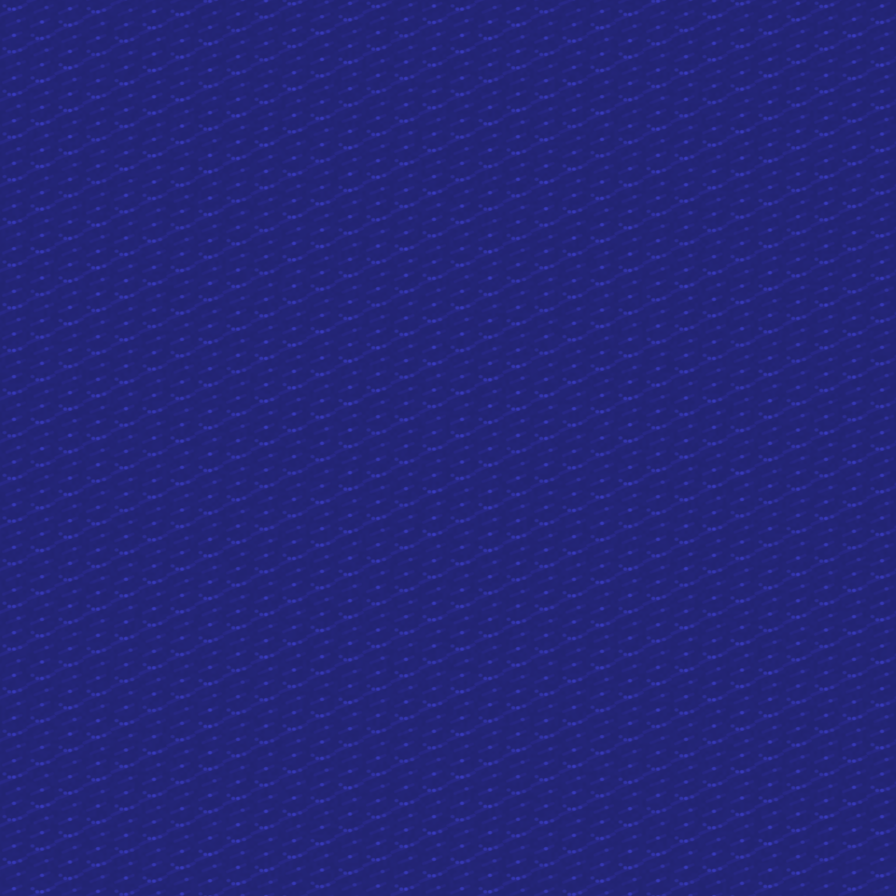
Write a WebGL 2 fragment shader that draws this texture.

```glsl
#version 300 es
precision highp float;
// Navy woven cloth: columns of small flecks stepping up along faint diagonal threads.
uniform vec2 u_resolution;
out vec4 outColor;

const float COLUMNS = 32.0;      // cells across
const float ROWS = 21.0;         // cells up
const float CLIMB = 10.0;        // whole cells climbed from left to right
const float UNIT = 512.0;        // thread units per canvas side
const float GRAIN_CELLS = 256.0;
const float GRAIN_STRENGTH = 0.06;
const float SOFTNESS = 0.6;      // edge blur in thread units
const float FLECK_RADIUS = 0.95;

const vec3 NAVY = vec3(0.137, 0.143, 0.462);
const vec3 THREAD = vec3(0.16, 0.16, 0.54);
const vec3 GLINT = vec3(0.22, 0.23, 0.74);

// Flecks in a cell: offset from its centre, then brightness
const int FLECKS = 6;
const vec3 FLECK[FLECKS] = vec3[FLECKS](
  vec3(-5.4, 8.8, 0.5), vec3(-2.7, 7.0, 0.75), vec3(0.0, 7.0, 1.0),
  vec3(3.5, 7.9, 0.6), vec3(2.6, 0.3, 0.6), vec3(0.0, -8.0, 0.95));

float hash(vec2 p) {
  vec3 q = fract(vec3(p.xyx) * 0.1031);
  q += dot(q, q.yzx + 33.33);
  return fract((q.x + q.y) * q.z);
}

// Value noise that wraps after the given number of cells
float wrappedNoise(vec2 uv, float cells) {
  vec2 p = uv * cells;
  vec2 i = floor(p);
  vec2 f = fract(p);
  f = f * f * (3.0 - 2.0 * f);
  vec2 a = mod(i, cells);
  vec2 b = mod(i + 1.0, cells);
  return mix(mix(hash(a), hash(vec2(b.x, a.y)), f.x),
             mix(hash(vec2(a.x, b.y)), hash(b), f.x), f.y);
}

float segmentDistance(vec2 p, vec2 a, vec2 b) {
  vec2 ab = b - a;
  return length(p - a - ab * clamp(dot(p - a, ab) / dot(ab, ab), 0.0, 1.0));
}

float cover(float d, float radius, float blur) {
  return 1.0 - smoothstep(radius - blur, radius + blur, d);
}

void main() {
  vec2 uv = gl_FragCoord.xy / u_resolution;
  float blur = max(SOFTNESS, 0.6 * UNIT / min(u_resolution.x, u_resolution.y));
  float thread = 0.0;
  float glint = 0.0;

  // Nearby cells of the stepped columns
  for (int dx = -1; dx <= 1; dx++) {
    float column = floor(uv.x * COLUMNS) + float(dx);
    float step_up = column * CLIMB / COLUMNS;
    for (int dy = -1; dy <= 1; dy++) {
      float row = floor(uv.y * ROWS - step_up) + float(dy);
      vec2 centre = vec2((column + 0.5) / COLUMNS, (row + 0.5 + step_up) / ROWS);
      vec2 p = (uv - centre) * UNIT;
      float lap = floor(column / COLUMNS);
      vec2 id = vec2(mod(column, COLUMNS), mod(row + CLIMB * lap, ROWS));
      float strength = mix(0.85, 1.0, hash(id + 7.0));

      // Faint threads under the flecks
      float upper = segmentDistance(p, vec2(-8.0, 3.6), vec2(7.0, 9.6));
      float middle = segmentDistance(p, vec2(-4.0, -2.4), vec2(6.0, 1.4));
      float lower = segmentDistance(p, vec2(-6.0, -10.5), vec2(4.0, -6.5));
      thread = max(thread, 0.85 * cover(upper, 0.9, blur));
      thread = max(thread, 0.6 * cover(middle, 0.8, blur));
      thread = max(thread, 0.75 * cover(lower, 0.8, blur));

      // Bright flecks, slightly wider than tall
      for (int k = 0; k < FLECKS; k++) {
        vec2 q = (p - FLECK[k].xy) * vec2(0.85, 1.05);
        glint = max(glint, FLECK[k].z * strength * cover(length(q), FLECK_RADIUS, blur));
      }
    }
  }

  // Thread and fleck colours with a fine cloth grain
  float grain = wrappedNoise(uv, GRAIN_CELLS) - 0.5;
  vec3 color = mix(NAVY, THREAD, thread);
  color = mix(color, GLINT, glint);
  outColor = vec4(color * (1.0 + GRAIN_STRENGTH * grain), 1.0);
}
```
